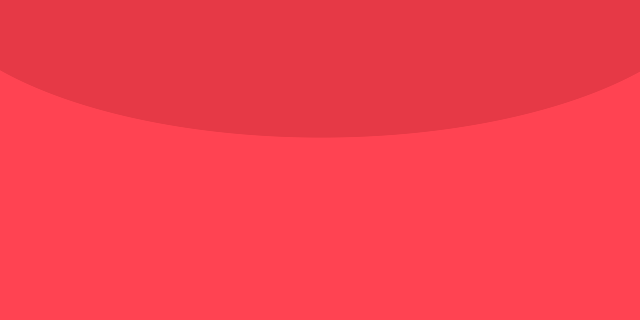
Reproduce this background procedurally as a Shadertoy shader.

```glsl
// Flat coral background with a wide, darker red ellipse hanging from the top edge.

const vec3 CORAL = vec3(1.0, 0.264, 0.32);
const vec3 DEEP_RED = vec3(0.902, 0.224, 0.273);

// Lengths are in canvas heights; x is measured from the middle.
const vec2 ELLIPSE_CENTER = vec2(0.004, 1.091);
const vec2 ELLIPSE_RADII = vec2(1.25, 0.521);

// Approximate signed distance to an axis-aligned ellipse, accurate near its edge.
float ellipseDistance(vec2 p, vec2 radii) {
    float k = length(p / radii);
    float gradient = length(p / (radii * radii));
    return k * (k - 1.0) / max(gradient, 1e-4);
}

void mainImage(out vec4 fragColor, in vec2 fragCoord) {
    // Centered horizontally, with y running from 0 to 1
    vec2 p = (fragCoord - vec2(0.5 * iResolution.x, 0.0)) / iResolution.y;

    // Ellipse with an edge one pixel soft
    float halfPixel = 0.5 / iResolution.y;
    float d = ellipseDistance(p - ELLIPSE_CENTER, ELLIPSE_RADII);
    float coverage = 1.0 - smoothstep(-halfPixel, halfPixel, d);

    fragColor = vec4(mix(CORAL, DEEP_RED, coverage), 1.0);
}
```
